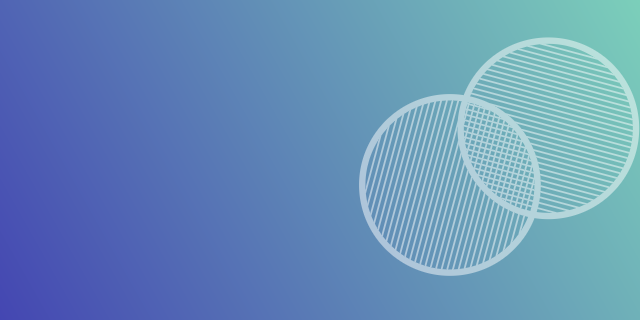
Give the GLSL for this background, as a Shadertoy shader.

```glsl
#define RADIUS 0.284
#define RING_WIDTH 0.0200
#define STRIPE_PITCH 0.0172
#define STRIPE_WIDTH 0.0056
#define STRIPE_TILT 0.262
#define OVERLAY_ALPHA 0.49
#define LOWER_CENTRE vec2(1.406, 0.422)
#define UPPER_CENTRE vec2(1.7135, 0.599)
#define GRADIENT_WEIGHTS vec2(0.78, 0.22)

const vec3 INDIGO = vec3(0.267, 0.275, 0.698);
const vec3 MINT = vec3(0.484, 0.812, 0.730);

// Coverage of a shape from its signed distance, smoothed over one pixel
float coverage(float dist, float pixel) {
    return clamp(0.5 - dist / pixel, 0.0, 1.0);
}

// Outlined disc filled with parallel stripes; normal points across the stripes
float stripedDisc(vec2 p, vec2 normal, float pixel) {
    float edge = length(p) - RADIUS;
    float ring = abs(edge + 0.5 * RING_WIDTH) - 0.5 * RING_WIDTH;
    float across = dot(p, normal) / STRIPE_PITCH;
    float stripe = abs(fract(across) - 0.5) * STRIPE_PITCH - 0.5 * STRIPE_WIDTH;
    float hatch = coverage(stripe, pixel) * coverage(edge, pixel);
    return max(coverage(ring, pixel), hatch);
}

void mainImage(out vec4 fragColor, in vec2 fragCoord) {
    float pixel = 1.0 / iResolution.y;
    vec2 p = fragCoord * pixel;

    // Gradient from lower left to upper right, mostly horizontal
    float blend = dot(fragCoord / iResolution.xy, GRADIENT_WEIGHTS);
    vec3 colour = mix(INDIGO, MINT, blend);

    // Two discs with perpendicular stripes, merged into one veil
    vec2 steepNormal = vec2(cos(STRIPE_TILT), -sin(STRIPE_TILT));
    vec2 shallowNormal = vec2(sin(STRIPE_TILT), cos(STRIPE_TILT));
    float lower = stripedDisc(p - LOWER_CENTRE, steepNormal, pixel);
    float upper = stripedDisc(p - UPPER_CENTRE, shallowNormal, pixel);
    colour = mix(colour, vec3(1.0), OVERLAY_ALPHA * max(lower, upper));

    fragColor = vec4(colour, 1.0);
}
```
